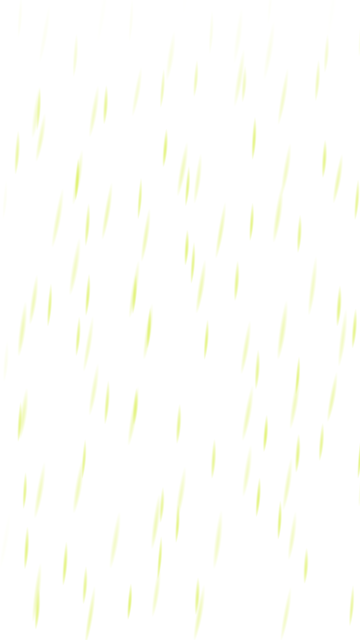
This pattern is drawn by a WebGL 2 fragment shader. Its source:

```glsl
#version 300 es
precision highp float;
// Thin lime streaks falling like light rain over a white ground.
// Two jittered cell layers, soft long streaks and crisp short ones,
// each drawn as a slightly bent, tapered spindle.
uniform vec2 u_resolution;
out vec4 fragColor;

vec3 hash3(vec2 cell) {
  vec3 q = fract(cell.xyx * vec3(0.1031, 0.1030, 0.0973));
  q += dot(q, q.yxz + 33.33);
  return fract((q.xxy + q.yzz) * q.zyx);
}

// Coverage of one spindle; size holds its half width and half length.
float streak(vec2 p, vec2 size, float slope) {
  float along = p.y / size.y;
  float taper = max(1.0 - along * along, 0.0);
  float bend = 0.0007 * along * along;
  float across = abs(p.x - slope * p.y + bend) / (size.x * (0.45 + 0.55 * taper));
  float body = 1.0 - smoothstep(0.0, 1.2, across);
  return body * taper * (1.0 - 0.25 * along);
}

// Share of white left after all nearby streaks of a layer are laid down.
float rainLayer(vec2 p, vec2 pitch, vec2 size, float slope, float strength, float seed) {
  vec2 home = floor(p / pitch);
  float clear = 1.0;
  for (int j = -1; j <= 1; j++) {
    for (int i = -1; i <= 1; i++) {
      vec2 cell = home + vec2(i, j);
      vec3 rnd = hash3(cell + seed);
      vec3 vary = hash3(cell + seed + 71.7);
      vec2 center = (cell + mix(vec2(0.08), vec2(0.92), rnd.xy)) * pitch;

      // Streaks fade in below the top and stop just above the bottom.
      float fade = smoothstep(-0.03, 0.25, 1.0 - center.y);
      fade *= step(0.036, center.y) * smoothstep(0.0, 0.04, center.x);
      vec2 scale = vec2(mix(0.9, 1.1, vary.x), mix(0.9, 1.12, rnd.z));
      float tilt = slope * mix(0.8, 1.2, vary.y);
      float ink = strength * mix(0.8, 1.15, vary.z) * fade;
      clear *= 1.0 - min(ink * streak(p - center, size * scale, tilt), 1.0);
    }
  }
  return clear;
}

void main() {
  vec2 p = gl_FragCoord.xy / u_resolution.y;
  float clear = rainLayer(p, vec2(0.100, 0.100), vec2(0.0049, 0.042), 0.15, 0.38, 17.0);
  clear *= rainLayer(p, vec2(0.090, 0.100), vec2(0.0036, 0.031), 0.07, 0.68, 143.0);

  vec3 lime = vec3(0.86, 0.94, 0.36);
  fragColor = vec4(mix(lime, vec3(1.0), clear), 1.0);
}
```
